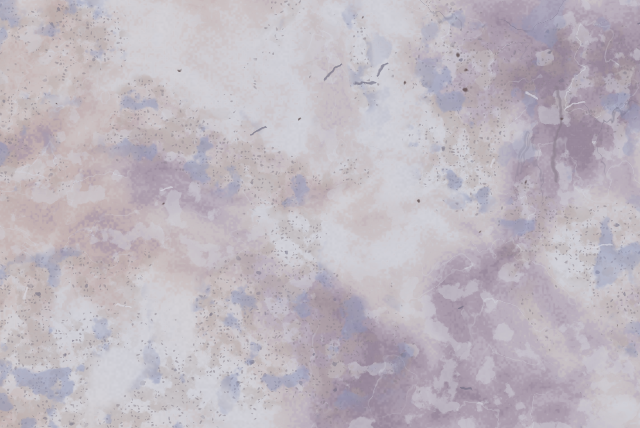
Reproduce this texture procedurally as a Shadertoy shader.

```glsl
// Weathered plaster: soft mauve and pale clouds laid along warped strokes,
// roughened by layered value noise, then flaked, veined, speckled and scratched.
// A single tone value runs through a ramp from chalk white to deep mauve.

const vec3 CHALK = vec3(0.815, 0.815, 0.845);
const vec3 CREAM = vec3(0.785, 0.755, 0.772);
const vec3 ROSE  = vec3(0.755, 0.700, 0.715);
const vec3 LILAC = vec3(0.730, 0.690, 0.745);
const vec3 MAUVE = vec3(0.670, 0.615, 0.680);
const vec3 DEEP  = vec3(0.595, 0.535, 0.610);
const vec3 OCHRE = vec3(0.690, 0.635, 0.620);
const vec3 SLATE = vec3(0.440, 0.430, 0.510);
const vec3 BLUE  = vec3(0.560, 0.590, 0.730);
const vec3 UMBER = vec3(0.340, 0.270, 0.270);

float hash(vec2 p) {
    vec3 q = fract(vec3(p.xyx) * 0.1031);
    q += dot(q, q.yzx + 33.33);
    return fract((q.x + q.y) * q.z);
}

vec2 hash2(vec2 p) { return vec2(hash(p + 17.3), hash(p + 61.7)); }

float noise(vec2 p) {
    vec2 i = floor(p), f = fract(p);
    f = f * f * (3.0 - 2.0 * f);
    return mix(mix(hash(i), hash(i + vec2(1, 0)), f.x),
               mix(hash(i + vec2(0, 1)), hash(i + vec2(1, 1)), f.x), f.y);
}

float fbm(vec2 p) {
    float sum = 0.0, amp = 0.516;
    for (int i = 0; i < 5; i++) {
        sum += amp * noise(p);
        p = mat2(1.6, 1.2, -1.2, 1.6) * p + 19.7;
        amp *= 0.5;
    }
    return sum;
}

float segment(vec2 p, vec2 a, vec2 b) {
    vec2 d = b - a;
    return length(p - a - d * clamp(dot(p - a, d) / dot(d, d), 0.0, 1.0));
}

// Soft cloud along a stroke from a to b
float cloud(vec2 p, vec2 a, vec2 b, float width) {
    float d = segment(p, a, b) / width;
    return exp(-d * d);
}

// One jittered dot per grid cell, kept with probability share
float specks(vec2 p, float freq, float share, float px) {
    vec2 id = floor(p * freq);
    float radius = mix(0.12, 0.32, hash(id + 5.1));
    float d = length(fract(p * freq) - 0.35 - 0.3 * hash2(id)) - radius;
    float soft = px * freq * 0.7;
    return smoothstep(soft, -soft, d) * smoothstep(0.0, 0.08, share - hash(id + 91.0));
}

// Thin irregular lines where the noise crosses its middle value
float veins(vec2 p, float width) {
    return 1.0 - smoothstep(0.0, width, abs(fbm(p) - 0.5));
}

vec3 toneRamp(float t, float warm) {
    vec3 c = mix(CHALK, CREAM, smoothstep(0.18, 0.42, t));
    c = mix(c, mix(LILAC, ROSE, warm), smoothstep(0.42, 0.62, t));
    c = mix(c, MAUVE, smoothstep(0.62, 0.82, t));
    return mix(c, DEEP, smoothstep(0.82, 1.05, t));
}

void mainImage(out vec4 fragColor, in vec2 fragCoord) {
    float px = 1.0 / iResolution.y;
    vec2 p = fragCoord * px;
    vec2 warp = vec2(fbm(p * 3.0 + 4.0), fbm(p * 3.0 + 37.0)) - 0.5;
    vec2 q = p + 0.35 * warp;

    // Broad dark and light clouds
    float dark = cloud(q, vec2(0.42, 0.50), vec2(0.80, 0.10), 0.12)
               + cloud(q, vec2(0.80, 0.08), vec2(1.35, 0.03), 0.13)
               + cloud(q, vec2(1.15, 0.98), vec2(1.42, 0.78), 0.16)
               + cloud(q, vec2(1.36, 0.75), vec2(1.15, 0.28), 0.13);
    float light = cloud(q, vec2(0.52, 0.52), vec2(0.80, 0.34), 0.12)
                + cloud(q, vec2(0.90, 0.92), vec2(1.06, 0.62), 0.14)
                + cloud(q, vec2(1.48, 0.58), vec2(1.46, 0.40), 0.12)
                + cloud(q, vec2(0.12, 0.14), vec2(0.55, 0.02), 0.12);
    dark = min(dark, 1.0);

    // Tone with blotches, crumbly mottling and fine grain
    float crumb = fbm(q * 13.0 + 8.0);
    float grain = noise(p * 190.0) - 0.5;
    float tone = 0.43 + 0.43 * dark - 0.27 * light
               + 0.85 * (fbm(q * 3.5 + 50.0) - 0.5)
               + 0.65 * (crumb - 0.5) + 0.22 * grain;
    float warm = smoothstep(0.25, 0.7, fbm(q * 2.5 + 71.0) + 0.35 * (0.7 - p.x) - 0.3 * dark);
    vec3 color = toneRamp(tone, warm);
    color += vec3(0.012, 0.0, -0.014) * warm * (1.0 - light);

    // Chalky flakes and pale lace
    float flakes = smoothstep(0.58, 0.66, fbm(p * 22.0 + 13.0));
    float lace = veins(p * 10.0 + 2.0 * warp, 0.022) * smoothstep(0.45, 0.65, fbm(p * 5.0 + 29.0));
    color = mix(color, CHALK, 0.5 * flakes + 0.35 * lace);

    // Worn patches: ochre tint, clustered grit and blue-grey smudges
    float worn = smoothstep(0.50, 0.68, fbm(q * 4.5 + 83.0) + 0.08 * dark);
    color = mix(color, OCHRE, 0.4 * worn * smoothstep(0.44, 0.62, fbm(p * 38.0)));
    vec2 rough = p + 0.006 * (vec2(noise(p * 110.0), noise(p * 110.0 + 40.0)) - 0.5);
    float grit = specks(rough, 125.0, 0.015 + 0.38 * worn, px);
    float coarse = specks(rough, 62.0, 0.003 + 0.07 * worn, px);
    color = mix(color, mix(OCHRE, SLATE, 0.55), 0.55 * grit);
    color = mix(color, SLATE, 0.6 * coarse);
    float corner = cloud(q, vec2(1.15, 0.95), vec2(1.42, 0.75), 0.24);
    float smudge = smoothstep(0.60, 0.70, fbm(p * 17.0 + 97.0) + 0.05 * corner);
    color = mix(color, BLUE, 0.5 * smudge * max(worn, corner));

    // Dark veins in the stained corner and one long crack
    float vein = veins(p * 7.0 + 3.0 * warp + 5.0, 0.016) * smoothstep(0.4, 0.6, fbm(p * 9.0 + 3.0));
    color = mix(color, SLATE, 0.4 * vein * corner);
    vec2 wobble = p + 0.05 * (vec2(fbm(p * 14.0), fbm(p * 14.0 + 9.0)) - 0.5);
    float crack = segment(wobble, vec2(1.29, 0.58), vec2(1.31, 0.80));
    color = mix(color, MAUVE * 0.8, 0.6 * (1.0 - smoothstep(0.001, 0.004 + px, crack)));

    // Scattered scratches and pits
    for (int i = 0; i < 14; i++) {
        vec2 seed = vec2(float(i) * 7.3, 3.7);
        vec2 center = hash2(seed) * vec2(iResolution.x * px, 1.0);
        float angle = 0.5 + 1.6 * (hash(seed + 2.0) - 0.5);
        vec2 reach = mix(0.006, 0.024, hash(seed + 4.0)) * vec2(cos(angle), sin(angle));
        float scratch = segment(wobble, center - reach, center + reach);
        vec3 ink = i % 2 == 0 ? CHALK * 1.05 : SLATE;
        color = mix(color, ink, 0.65 * smoothstep(0.0012 + px, 0.0006, scratch));
        vec2 hole = hash2(seed + 30.0) * vec2(iResolution.x * px, 1.0);
        float size = mix(0.0012, 0.0042, hash(seed + 8.0));
        color = mix(color, UMBER, 0.75 * smoothstep(px, -px, length(rough - hole) - size));
    }

    fragColor = vec4(color + 0.025 * grain, 1.0);
}
```
